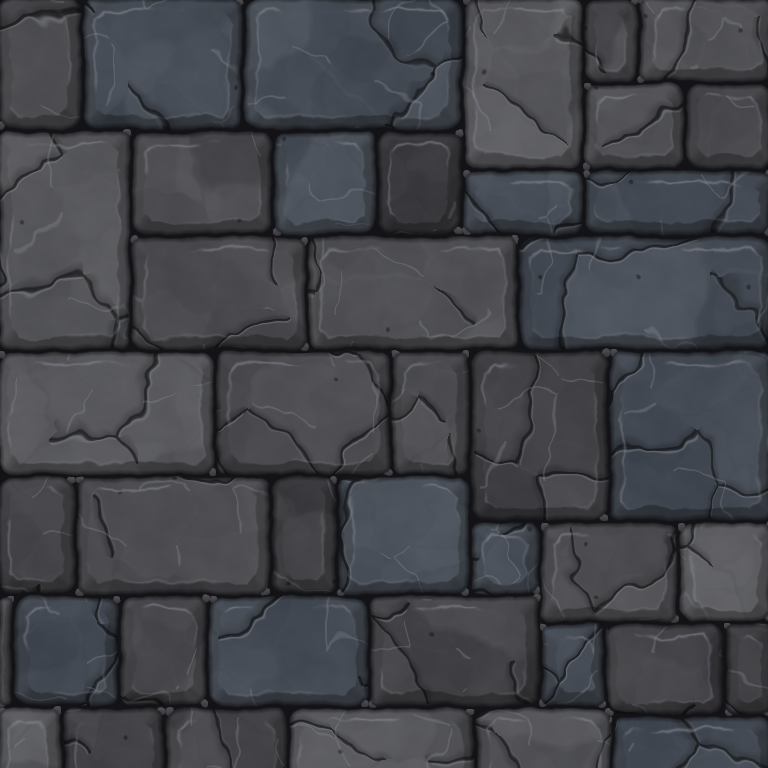
This texture is drawn by a three.js fragment shader. Its source:

```glsl
varying vec2 vUv;

// Courses run downward; each joint steps from LEFT to RIGHT height at STEP_X
const vec3 UPPER_LEFT = vec3(0.170, 0.307, 0.456);
const vec3 UPPER_RIGHT = vec3(0.220, 0.307, 0.456);
const vec3 UPPER_STEP_X = vec3(0.602, 2.0, 2.0);
const vec3 LOWER_LEFT = vec3(0.619, 0.775, 0.921);
const vec3 LOWER_RIGHT = vec3(0.680, 0.811, 0.933);
const vec3 LOWER_STEP_X = vec3(0.612, 0.704, 0.793);
const float TALL_STONE_X = 0.171;
const vec2 HALF_COURSE = vec2(0.759, 0.107);

const float GAP = 0.0025;
const float BEVEL = 0.015;
const float CHAMFER = 0.020;
const float CRACK_SCALE = 7.0;
const float CRACK_CHANCE = 0.42;
const float SCRATCH_SCALE = 15.0;
const float PIT_SCALE = 15.0;
const vec2 LIGHT_DIR = vec2(-0.45, -0.89);

const vec3 MORTAR = vec3(0.075, 0.075, 0.09);
const vec3 DARK_STONE = vec3(0.245, 0.245, 0.26);
const vec3 PALE_STONE = vec3(0.352, 0.354, 0.368);
const vec3 BLUE_STONE = vec3(0.275, 0.305, 0.345);
const vec3 HIGHLIGHT = vec3(0.55, 0.56, 0.60);

float hash(vec2 p) {
  return fract(sin(dot(p, vec2(127.1, 311.7))) * 43758.5);
}

// Layered sines, roughly -1 to 1
float waves(vec2 p) {
  float sum = 0.0, amp = 0.55;
  for (int i = 0; i < 4; i++) {
    sum += amp * sin(p.x + 1.6 * sin(p.y * 0.8 + float(i)));
    p = mat2(0.8, 0.6, -0.6, 0.8) * p * 1.9 + 1.3;
    amp *= 0.55;
  }
  return sum;
}

// Cellular noise: border distance, border lighting, cell hash, border hash
vec4 cells(vec2 p) {
  vec2 base = floor(p), near = vec2(9.0), next = vec2(9.0), nearId = base, nextId = base;
  for (int y = -1; y <= 1; y++) {
    for (int x = -1; x <= 1; x++) {
      vec2 id = base + vec2(float(x), float(y));
      vec2 r = id + 0.1 + 0.8 * vec2(hash(id), hash(id + 37.0)) - p;
      if (dot(r, r) < dot(near, near)) {
        next = near; nextId = nearId;
        near = r; nearId = id;
      } else if (dot(r, r) < dot(next, next)) {
        next = r; nextId = id;
      }
    }
  }
  vec2 dir = normalize(next - near);
  return vec4(dot(0.5 * (near + next), dir), dot(dir, LIGHT_DIR), hash(nearId + 5.0), hash(nearId + nextId));
}

// Narrow a span to the side of the cut that holds v
void cut(float at, float v, inout vec2 span) {
  if (v < at) span.y = min(span.y, at);
  else span.x = max(span.x, at);
}

// Bounds of the stone at p: left, top, right, bottom
vec4 stoneAt(vec2 p) {
  vec2 spanX = vec2(-0.004, 1.006), spanY = vec2(-0.004, 1.08);
  vec3 upper = mix(UPPER_LEFT, UPPER_RIGHT, step(UPPER_STEP_X, vec3(p.x)));
  vec3 lower = mix(LOWER_LEFT, LOWER_RIGHT, step(LOWER_STEP_X, vec3(p.x)));
  if (p.x < TALL_STONE_X) upper.y = upper.x;
  float row = dot(step(upper, vec3(p.y)) + step(lower, vec3(p.y)), vec3(1.0));
  for (int i = 0; i < 3; i++) {
    cut(upper[i], p.y, spanY);
    cut(lower[i], p.y, spanY);
  }
  // Upright joints of each course
  vec4 a = vec4(0.081, 0.215, 0.375, 0.618), b = vec4(0.797, 2.0, 2.0, 2.0);
  if (row < 0.5) {
    a = vec4(0.107, 0.317, 0.602, HALF_COURSE.x);
    b.x = p.y < HALF_COURSE.y ? 0.832 : 0.892;
    if (p.x > HALF_COURSE.x) cut(HALF_COURSE.y, p.y, spanY);
  } else if (row < 1.5) { a = vec4(0.171, 0.355, 0.490, 0.602); b.x = 0.759; }
  else if (row < 2.5) { a = vec4(0.171, 0.401, 0.676, 2.0); b.x = 2.0; }
  else if (row < 3.5) { a = vec4(0.281, 0.509, 0.612, 0.793); b.x = 2.0; }
  else if (row < 4.5) { a = vec4(0.098, 0.352, 0.440, 0.612); b.xy = vec2(0.704, 0.883); }
  else if (row < 5.5) { a = vec4(0.018, 0.156, 0.271, 0.480); b.xyz = vec3(0.704, 0.788, 0.944); }
  for (int i = 0; i < 4; i++) {
    cut(a[i], p.x, spanX);
    cut(b[i], p.x, spanX);
  }
  return vec4(spanX.x, spanY.x, spanX.y, spanY.y);
}

void main() {
  vec2 p = vec2(vUv.x, 1.0 - vUv.y);
  p += 0.0027 * vec2(waves(p * 48.0), waves(p.yx * 48.0 + 7.0));
  vec4 box = stoneAt(p);
  vec2 center = 0.5 * (box.xy + box.zw), halfSize = 0.5 * (box.zw - box.xy);
  vec2 q = p - center, side = sign(q);
  float seed = hash(center);

  // Rounded outline and chamfered bevel
  vec2 w = abs(q) - halfSize + GAP;
  float radius = min(0.009 + 0.010 * seed, 0.6 * min(halfSize.x, halfSize.y));
  float outline = length(max(w + radius, 0.0)) + min(max(w.x, w.y) + radius, 0.0) - radius;
  float depth = -max(max(w.x, w.y), 0.707 * (w.x + w.y + CHAMFER));
  depth += 0.0035 * waves(p * 60.0 + seed * 30.0);
  vec2 weight = clamp(1.0 + (w - max(w.x, w.y)) / 0.008, 0.0, 1.0);
  float lit = dot(normalize(side * weight + 0.0001), LIGHT_DIR);

  // Stone tint and painted mottling
  vec3 color = mix(DARK_STONE, PALE_STONE, hash(center + 3.0));
  color = mix(color, BLUE_STONE, 0.8 * step(0.82, hash(center + 8.0)));
  color += 0.012 * waves(p * 18.0 + seed * 40.0) + 0.008 * waves(p * 80.0);

  // Chipped facets and cracks
  vec2 bend = 0.13 * vec2(waves(p * 24.0 + seed * 9.0), waves(p.yx * 24.0 + seed * 5.0));
  vec4 cell = cells(q * CRACK_SCALE + seed * 50.0 + bend);
  float edge = cell.x / CRACK_SCALE;
  float cracked = step(1.0 - CRACK_CHANCE, cell.w);
  color += 0.05 * (cell.z - 0.5) * smoothstep(0.0, 0.005, edge);
  color *= 1.0 - 0.18 * cracked * (1.0 - smoothstep(0.002, 0.014, edge)) * step(cell.y, 0.0);
  float glint = smoothstep(0.001, 0.003, edge) * (1.0 - smoothstep(0.003, 0.006, edge));
  color = mix(color, HIGHLIGHT, 0.45 * cracked * glint * max(cell.y, 0.0));
  color *= 1.0 - 0.48 * cracked * (1.0 - smoothstep(0.0008, 0.0035, edge));

  // Fine pale scratches between small planes
  vec4 plane = cells(q * SCRATCH_SCALE + seed * 90.0 + 2.0 * bend);
  float scratch = 1.0 - smoothstep(0.0004, 0.0022, plane.x / SCRATCH_SCALE);
  color += 0.024 * (plane.z - 0.5) * smoothstep(0.0, 0.004, plane.x / SCRATCH_SCALE);
  color = mix(color, HIGHLIGHT, 0.3 * scratch * step(0.78, plane.w));

  // Scattered pits
  vec2 pitId = floor(p * PIT_SCALE);
  vec2 pit = fract(p * PIT_SCALE) - 0.3 - 0.4 * vec2(hash(pitId), hash(pitId + 4.0));
  float hole = 1.0 - smoothstep(0.0015, 0.004, length(pit) / PIT_SCALE);
  color *= 1.0 - 0.35 * hole * step(0.87, hash(pitId + 11.0));

  // Bevel shading, worn rim and contact shadow
  color *= mix(0.85 + 0.15 * lit, 1.0, smoothstep(BEVEL - 0.0015, BEVEL + 0.0015, depth));
  float rim = exp(-pow((depth - BEVEL) / 0.0018, 2.0));
  float wear = smoothstep(-0.3, 0.4, waves(p * 30.0 + seed * 20.0));
  color = mix(color, HIGHLIGHT, rim * wear * (0.24 + 0.28 * max(lit, 0.0)));
  color *= mix(0.6, 1.0, smoothstep(0.0, 0.007, -outline));

  // Mortar with pebbles lodged at some corners
  vec2 pebble = q - side * (halfSize - 0.005);
  float lodged = step(0.6, hash(center + side)) * (1.0 - smoothstep(0.004, 0.0065, length(pebble)));
  vec3 filling = mix(MORTAR, DARK_STONE * (1.1 - 40.0 * pebble.y), lodged);
  color = mix(filling, color, smoothstep(-0.0015, 0.0015, -outline));
  gl_FragColor = vec4(color, 1.0);
}
```
